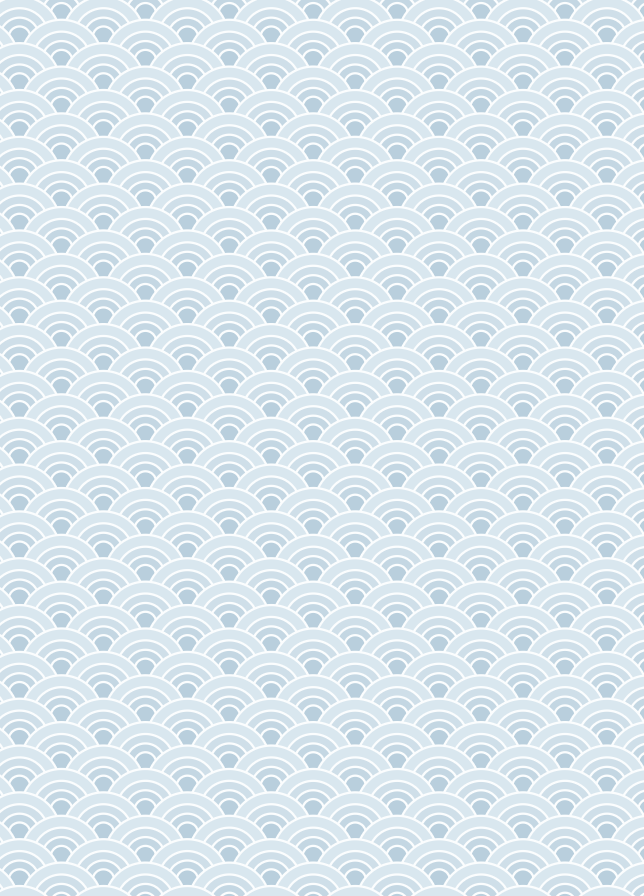
This pattern is drawn by a WebGL 1 fragment shader. Its source:

```glsl
precision highp float;

// Overlapping wave scales: staggered rows of discs with concentric bands.
// Rows are painted from back (upper) to front (lower); each disc is a set of
// tinted bands parted by thin pale rings. Lengths are in disc radii.

#define ROWS 38.27                  // rows down the canvas
#define ROW_STEP 0.558              // distance between rows
#define ANCHOR vec2(0.4864, 0.5143) // centre of one disc, as canvas fraction
#define LINE_WIDTH 0.054
#define RING_RADII vec3(0.69, 0.465, 0.255)
#define LINE_COLOR vec3(0.985, 0.993, 0.995)
#define RIM_COLOR vec3(0.852, 0.905, 0.937)
#define OUTER_COLOR vec3(0.812, 0.873, 0.912)
#define INNER_COLOR vec3(0.770, 0.845, 0.892)
#define CORE_COLOR vec3(0.725, 0.812, 0.867)

uniform vec2 u_resolution;

// Antialiased coverage of the region where the signed distance is negative.
float coverage(float dist, float pixel) {
  return clamp(0.5 - dist / pixel, 0.0, 1.0);
}

float ring(float r, float radius, float pixel) {
  return coverage(abs(r - radius) - 0.5 * LINE_WIDTH, pixel);
}

// Colour of a disc at distance r from its centre.
vec3 scaleColor(float r, float pixel) {
  vec3 color = RIM_COLOR;
  color = mix(color, OUTER_COLOR, coverage(r - RING_RADII.x, pixel));
  color = mix(color, INNER_COLOR, coverage(r - RING_RADII.y, pixel));
  color = mix(color, CORE_COLOR, coverage(r - RING_RADII.z, pixel));

  float lines = coverage(1.0 - LINE_WIDTH - r, pixel);
  lines = max(lines, ring(r, RING_RADII.x, pixel));
  lines = max(lines, ring(r, RING_RADII.y, pixel));
  lines = max(lines, ring(r, RING_RADII.z, pixel));
  return mix(color, LINE_COLOR, lines);
}

void main() {
  float pixel = ROWS * ROW_STEP / u_resolution.y;
  vec2 p = (gl_FragCoord.xy - ANCHOR * u_resolution) * pixel;
  float nearestRow = floor(p.y / ROW_STEP);

  // Paint every row that can reach this point, back to front.
  vec3 color = LINE_COLOR;
  for (int i = 0; i < 6; i++) {
    float row = nearestRow + 3.0 - float(i);
    float stagger = mod(row, 2.0);
    float x = mod(p.x - stagger + 1.0, 2.0) - 1.0;
    float r = length(vec2(x, p.y - row * ROW_STEP));
    color = mix(color, scaleColor(r, pixel), coverage(r - 1.0, pixel));
  }
  gl_FragColor = vec4(color, 1.0);
}
```
